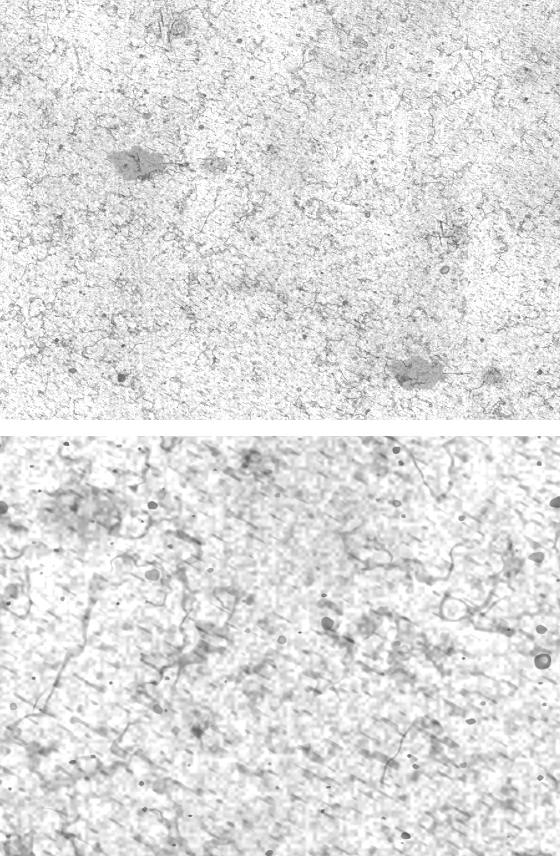
Top: the whole. Bottom: its middle third, enlarged.
This texture is drawn by a WebGL 2 fragment shader. Its source:

```glsl
#version 300 es
precision highp float;
// Weathered pale concrete: fine grain, broken hairline cracks, pits and grey stains.

#define BASE_DARK 0.078
#define GRAIN 0.24
#define FLECKS 0.20
#define CLOUDS 0.20
#define BANDS 0.05
#define CRACK_DARK 0.20
#define CRACK_WIDTH 0.0013
#define PIT_DARK 0.55
#define STAIN_DARK 0.24
#define REPEAT vec2(1.33333, 0.5)

uniform vec2 u_resolution;
out vec4 fragColor;

float hash(vec2 p) {
    return fract(sin(dot(p, vec2(127.1, 311.7))) * 43758.5);
}

float noise(vec2 p) {
    vec2 i = floor(p), f = fract(p);
    f = f * f * (3.0 - 2.0 * f);
    return mix(mix(hash(i), hash(i + vec2(1, 0)), f.x),
               mix(hash(i + vec2(0, 1)), hash(i + vec2(1, 1)), f.x), f.y);
}

float fbm(vec2 p) {
    float sum = 0.0, amp = 0.5333;
    for (int i = 0; i < 4; i++) {
        sum += amp * noise(p);
        p = mat2(1.6, 1.2, -1.2, 1.6) * p + 7.3;
        amp *= 0.5;
    }
    return sum;
}

// Offset to the nearest copy of a centre on a staggered lattice
vec2 nearestCopy(vec2 p, vec2 centre) {
    vec2 d = p - centre;
    float row = round(d.y / REPEAT.y);
    d -= row * vec2(-0.5 * REPEAT.x, REPEAT.y);
    d.x -= REPEAT.x * round(d.x / REPEAT.x);
    return d;
}

// Thin contour lines of noise, broken up by a mask
float cracks(vec2 p, float freq, float cover) {
    float n = fbm(p * freq + freq);
    float w = CRACK_WIDTH * freq;
    float line = 1.0 - smoothstep(0.2 * w, 1.5 * w, abs(n - 0.5));
    return line * smoothstep(cover, cover + 0.2, noise(p * freq * 0.9 + 31.0));
}

// One irregular pit in some cells of a grid; a few are hollow rims
float pits(vec2 p, float cell, float chance, vec2 radii, float px) {
    vec2 id = floor(p / cell), seed = id + cell * 100.0;
    if (hash(seed) > chance) return 0.0;
    vec2 centre = 0.25 + 0.5 * vec2(hash(seed + 3.7), hash(seed + 9.1));
    vec2 d = p - (id + centre) * cell;
    float size = hash(seed + 5.3);
    float r = mix(radii.x, radii.y, size * size);
    d += 0.5 * r * (vec2(noise(d / r + seed), noise(d / r + seed + 17.0)) - 0.5);
    d.y *= 1.0 + 0.5 * hash(seed + 2.9);
    float dist = length(d) - r;
    float body = 1.0 - smoothstep(-px, px, dist);
    float hollow = step(0.75, hash(seed + 8.2)) * smoothstep(0.0, 0.004, r - 0.002);
    float core = 1.0 - smoothstep(-0.7 * r, -0.3 * r, dist);
    return body * (1.0 - 0.7 * hollow * core) * mix(0.5, 1.0, hash(seed + 6.6));
}

// Ragged elliptical stain
float blotch(vec2 d, vec2 radii, float softness) {
    float edge = length(d / radii) + 0.9 * (fbm(d * 45.0 + 4.0) - 0.5);
    return 1.0 - smoothstep(1.0 - softness, 1.0 + softness, edge);
}

void main() {
    vec2 p = gl_FragCoord.xy / u_resolution.y;
    float px = 1.0 / u_resolution.y;

    // Broad tone and vertical bands
    float cloud = fbm(p * 6.0);
    float dark = BASE_DARK + CLOUDS * (cloud - 0.5);
    dark += BANDS * (noise(p * vec2(14.0, 1.3)) - 0.5);

    // Fine grain and slanted flecks
    vec2 slant = mat2(0.87, 0.5, -0.5, 0.87) * p;
    float fleck = noise(slant * vec2(120.0, 270.0));
    dark += GRAIN * (noise(p * 337.0) - 0.5);
    dark += 0.6 * GRAIN * (noise(slant * 151.0) - 0.5);
    dark += FLECKS * smoothstep(0.6, 0.95, fleck);

    // Stains: a crisp smudge, a soft one, and a faint one
    vec2 smudge = nearestCopy(p, vec2(0.325, 0.608));
    float crisp = blotch(smudge, vec2(0.066, 0.037), 0.1);
    dark = mix(dark, 0.5 * dark + STAIN_DARK, crisp);
    dark += 0.22 * blotch(nearestCopy(p, vec2(0.507, 0.604)), vec2(0.027, 0.023), 0.5);
    dark += 0.10 * blotch(nearestCopy(p, vec2(0.578, 0.318)), vec2(0.027, 0.023), 0.4);
    float tail = abs(smudge.y - 0.004 - 0.012 * (fbm(smudge * 30.0) - 0.5));
    float span = smoothstep(0.05, 0.07, smudge.x) * (1.0 - smoothstep(0.12, 0.15, smudge.x));
    dark += 0.25 * span * (1.0 - smoothstep(0.0, 0.003, tail));

    // Swirled scar: worn rings with wispy strokes beside them
    vec2 scar = nearestCopy(p, vec2(0.424, 0.934));
    float r = length(scar * vec2(1.0, 1.15)) + 0.008 * (fbm(scar * 40.0) - 0.5);
    float rings = 0.5 + 0.5 * sin(r * 560.0 + 2.0 * atan(scar.y, scar.x));
    dark += (0.08 + 0.13 * rings) * (1.0 - smoothstep(0.022, 0.036, r));
    vec2 wisp = scar + vec2(0.03, -0.01);
    float strokes = smoothstep(0.55, 0.8, noise(vec2(wisp.x * 190.0 + wisp.y * 40.0, wisp.y * 45.0)));
    dark += 0.30 * strokes * (1.0 - smoothstep(0.3, 1.0, length(wisp / vec2(0.035, 0.065))));

    // Hairline cracks, then pits of three sizes
    float crack = max(cracks(p, 13.0, 0.5), cracks(p, 31.0, 0.5));
    dark += CRACK_DARK * crack;
    float pit = pits(p, 0.021, 0.22, vec2(0.0012, 0.0024), px);
    pit = max(pit, pits(p + 0.37, 0.053, 0.32, vec2(0.0025, 0.006), px));
    pit = max(pit, pits(p + 0.71, 0.19, 0.30, vec2(0.006, 0.012), px));
    dark = mix(dark, max(dark, PIT_DARK + 0.2 * (fleck - 0.5)), pit);

    fragColor = vec4(vec3(clamp(1.0 - dark, 0.0, 1.0)), 1.0);
}
```
